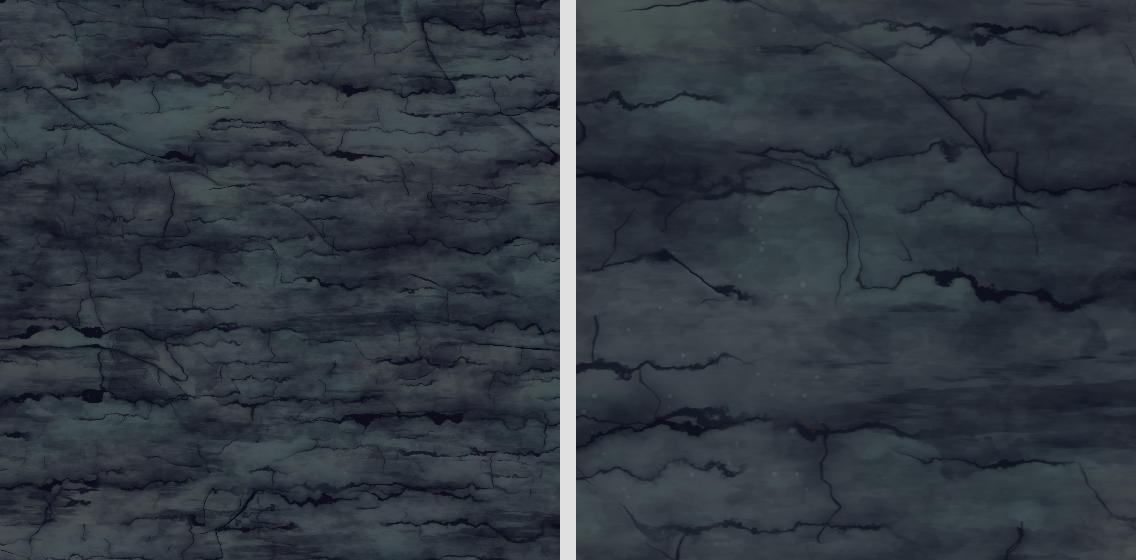
Left, the full canvas; right, a detail of the centre.
Reproduce this texture procedurally as a Shadertoy shader.

```glsl
const vec3 DEEP_INDIGO = vec3(0.042, 0.048, 0.105);
const vec3 PALE_SLATE = vec3(0.256, 0.296, 0.314);
const vec3 MOSS_TINT = vec3(-0.010, 0.007, 0.000);
const vec3 RUST_TINT = vec3(0.016, 0.001, -0.003);
const vec3 OCHRE = vec3(0.30, 0.21, 0.13);

float hash(vec2 p) {
    vec3 q = fract(vec3(p.xyx) * 0.1031);
    q += dot(q, q.yzx + 33.33);
    return fract((q.x + q.y) * q.z);
}

float lattice(vec2 i, vec2 f) {
    float low = mix(hash(i), hash(i + vec2(1, 0)), f.x);
    float high = mix(hash(i + vec2(0, 1)), hash(i + vec2(1, 1)), f.x);
    return mix(low, high, f.y);
}

float noise(vec2 p) {
    vec2 f = fract(p);
    return lattice(floor(p), f * f * (3.0 - 2.0 * f));
}

// Straight-sided noise for angular breaks, centred on zero
float chipped(vec2 p) {
    vec2 q = p * 2.3 + 9.1, r = p * 5.9 + 4.7;
    return 0.55 * lattice(floor(p), fract(p)) + 0.28 * lattice(floor(q), fract(q))
         + 0.17 * lattice(floor(r), fract(r)) - 0.5;
}

float fbm(vec2 p) {
    float sum = 0.0, gain = 0.5;
    for (int i = 0; i < 6; i++) {
        sum += gain * noise(p);
        p = mat2(1.95, 0.12, -0.12, 1.95) * p + 17.3;
        gain *= 0.57;
    }
    return sum / 1.123;
}

// Paint laid in flat tones with crisp ragged edges, centred on zero
float dabs(vec2 p, float levels, float softness) {
    float n = fbm(p) * levels;
    float edge = smoothstep(0.5 - softness, 0.5 + softness, fract(n));
    return (floor(n) + edge) / levels - 0.5;
}

float below(float limit, float fade, float value) {
    return 1.0 - smoothstep(limit - fade, limit + fade, value);
}

// Broken beds of rock: x = crack, y = shadow, z = lit lip, w = block tone
vec4 strata(vec2 uv, vec2 cells, float width, float cover, float slots, float seed) {
    vec2 p = uv * cells + seed;
    float breakage = chipped(uv * vec2(13.0, 5.0) + seed);
    float fault = smoothstep(0.46, 0.56, noise(vec2(p.x * 0.9 + p.y * 0.2, p.y * 0.4) + seed));
    p.y += 0.8 * fault + 0.42 * breakage + 0.35 * noise(p * vec2(0.6, 0.3));
    p.y += 0.025 * cells.y * (fbm(uv * vec2(45.0, 60.0) + seed) - 0.5);

    // Horizontal bedding cracks that swell, fade and break up
    float row = floor(p.y + 0.5);
    float bed = (p.y - row) / cells.y;
    float bedPower = smoothstep(cover, cover + 0.22, noise(vec2(p.x * 1.3, row * 7.31 + seed)));
    float swell = noise(vec2(uv.x * 23.0, row * 3.7 + seed));
    float grit = noise(uv * vec2(70.0, 120.0) + seed);
    float bedWidth = width * (0.2 + 2.2 * swell * swell * swell) * (0.5 + grit);
    float bedLine = bedPower * below(bedWidth, 0.0010, abs(bed));
    bedLine *= smoothstep(0.10, 0.40, noise(vec2(uv.x * 48.0, row * 5.3)));

    // Steep joints between the blocks of one course
    float course = floor(p.y);
    float lean = (hash(vec2(course, seed + 4.0)) - 0.5) * 0.35;
    float along = p.x + 5.0 * hash(vec2(course, seed)) + lean * (fract(p.y) - 0.5);
    along += 0.045 * cells.x * chipped(uv * vec2(9.0, 26.0) + seed);
    float block = floor(along);
    float joint = (0.5 - abs(fract(along) - 0.5)) / cells.x;
    float jointPower = smoothstep(0.45, 0.68, noise(uv * vec2(8.0, 11.0) + seed * 3.0));
    float jointLine = 0.8 * jointPower * below(width * 0.5 * grit, 0.0010, joint);

    // Wide shadow above a crack, narrow shadow and pale lip below it
    float reach = 0.15 / cells.y;
    float halo = bedPower * exp(-abs(bed) / (bed > 0.0 ? reach : reach * 0.4));
    halo *= 0.5 + noise(uv * vec2(14.0, 40.0) + seed);
    float jointHalo = 0.6 * jointPower * exp(-joint / 0.009);
    float under = -bed - bedWidth;
    float lip = bedPower * smoothstep(0.0, 0.003, under) * below(0.008, 0.005, under);

    // A few blocks have fallen out and left dark slots
    float chance = hash(vec2(block, course) + seed);
    float slot = step(1.0 - slots, chance) * smoothstep(0.0, 0.008, joint) * smoothstep(0.0, 0.005, abs(bed));
    return vec4(max(bedLine, jointLine), max(halo, jointHalo), lip, chance - 0.5 - 4.0 * slot);
}

// Small scattered round flecks
float flecks(vec2 uv, float density, float share) {
    vec2 p = uv * density, cell = floor(p);
    vec2 centre = 0.25 + 0.5 * vec2(hash(cell + 3.1), hash(cell + 8.7));
    float radius = 0.10 + 0.14 * hash(cell + 5.9);
    return step(hash(cell), share) * below(radius, 0.06, length(fract(p) - centre));
}

void mainImage(out vec4 fragColor, in vec2 fragCoord) {
    vec2 uv = fragCoord / iResolution.y;
    vec4 ledges = strata(uv, vec2(2.8, 7.0), 0.0046, 0.36, 0.0, 11.0);
    vec4 slabs = strata(uv, vec2(5.0, 14.0), 0.0030, 0.46, 0.035, 37.0);
    vec4 chips = strata(uv, vec2(9.0, 31.0), 0.0022, 0.51, 0.04, 71.0);

    // Painted stone: broad washes, ragged dabs and horizontal strokes
    float tone = 0.80 + 0.80 * (fbm(uv * vec2(3.0, 5.0) + 2.0) - 0.5);
    tone += 0.95 * dabs(uv * vec2(6.0, 11.0) + 20.0, 11.0, 0.10);
    tone += 0.65 * dabs(uv * vec2(15.0, 30.0) + 50.0, 8.0, 0.13);
    tone += 0.40 * dabs(uv * vec2(11.0, 80.0) + 80.0, 7.0, 0.20);
    tone += 0.32 * (fbm(uv * vec2(70.0, 100.0)) - 0.5);
    tone += 0.10 * ledges.w + 0.09 * slabs.w + 0.05 * chips.w;
    float strokes = smoothstep(0.57, 0.64, fbm(uv * vec2(9.0, 60.0) + 110.0));
    tone -= 0.24 * strokes * smoothstep(0.40, 0.60, noise(uv * vec2(5.0, 9.0) + 30.0));

    // Relief around the cracks
    tone += 0.10 * ledges.z + 0.09 * slabs.z + 0.06 * chips.z;
    tone = min(tone, 0.55 + 0.55 * tone - 0.10 * tone * tone);
    tone *= 1.0 - 0.64 * min(ledges.y, 1.0);
    tone *= 1.0 - 0.48 * min(slabs.y, 1.0);
    tone *= 1.0 - 0.34 * min(chips.y, 1.0);
    float crack = max(ledges.x, max(0.92 * slabs.x, 0.75 * chips.x));
    tone *= 1.0 - 0.95 * crack;

    vec3 colour = mix(DEEP_INDIGO, PALE_SLATE, clamp(tone, 0.0, 1.15));
    colour += MOSS_TINT * smoothstep(0.47, 0.60, fbm(uv * vec2(5.0, 8.0) + 90.0)) * tone;
    colour += RUST_TINT * smoothstep(0.50, 0.65, fbm(uv * vec2(4.0, 9.0) + 130.0)) * tone;

    // Dust on the faces and ochre grit in the cracks
    float dusty = smoothstep(0.48, 0.65, fbm(uv * 5.0 + 160.0));
    colour += 0.05 * flecks(uv, 150.0, 0.06) * dusty;
    colour = mix(colour, OCHRE, 0.5 * flecks(uv + 0.37, 170.0, 0.06) * max(ledges.x, slabs.x));
    fragColor = vec4(colour, 1.0);
}
```
